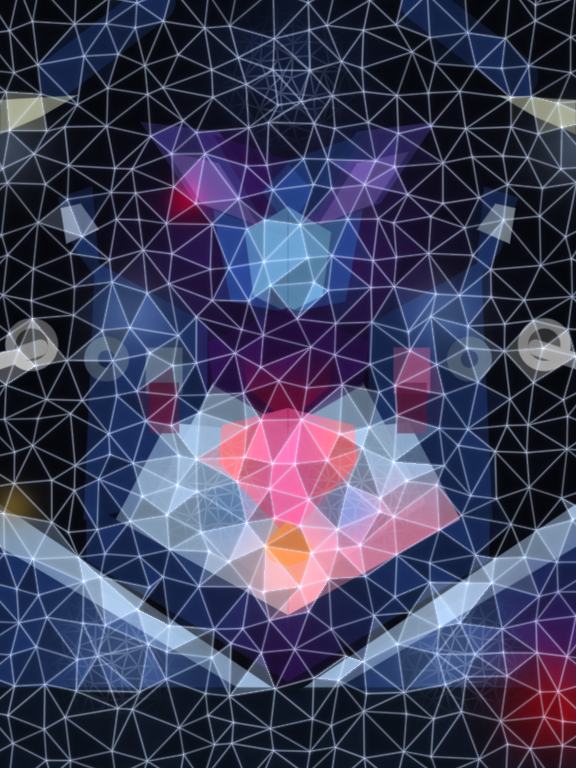
Give the GLSL for this background, as a Shadertoy shader.

```glsl
// A mirrored night scene of wings, a glowing diamond and a pale chevron under a web.
// Layered quads and glows give the colours; a jittered lattice, split along its
// shorter diagonals, gives the facets, threads and knots.
#define CELL 0.057
#define FINE_CELL 0.027
#define JITTER 0.66
#define THREAD_WIDTH 0.002
#define THREAD_ALPHA 0.46
#define KNOT_SIZE 0.0026
#define FACET_BLEND 0.38
#define FACET_CONTRAST 0.42
#define THREAD_COLOUR vec3(.78, .84, .95)

const vec3 PALE = vec3(.56, .66, .77), NAVY = vec3(.09, .16, .33), PLUM = vec3(.15, .06, .27);
vec2 m;   // mirrored position
vec3 col; // colour built up by the layers

float hash(vec2 p) {
  vec3 q = fract(p.xyx * vec3(.1031, .1030, .0973));
  q += dot(q, q.yzx + 33.33);
  return fract((q.x + q.y) * q.z);
}

float cross2(vec2 a, vec2 b) { return a.x * b.y - a.y * b.x; }

float segment(vec2 p, vec2 a, vec2 b) {
  vec2 e = b - a;
  return length(p - a - e * clamp(dot(p - a, e) / dot(e, e), 0., 1.));
}

void fill(float dist, vec3 paint) {
  float soft = 1.2 / iResolution.x;
  col = mix(col, paint, .88 * (1. - smoothstep(-soft, soft, dist)));
}

// Distance to an edge; flips the sign when a ray from m crosses it
float edge(vec2 a, vec2 b, inout float inside) {
  if ((a.y > m.y) != (b.y > m.y) && (cross2(b - a, m - a) > 0.) == (b.y > a.y)) inside = -inside;
  return segment(m, a, b);
}

void quad(vec4 ab, vec4 cd, vec3 paint) {
  float s = 1.;
  float d = min(min(edge(ab.xy, ab.zw, s), edge(ab.zw, cd.xy, s)),
                min(edge(cd.xy, cd.zw, s), edge(cd.zw, ab.xy, s)));
  fill(d * s, paint);
}

float spot(vec2 p, float x, float y, float r) {
  vec2 d = (p - vec2(x, y)) / r;
  return exp(-dot(d, d));
}

void box(float x, float y, float w, float h, vec3 paint) {
  vec2 d = abs(m - vec2(x, y)) - vec2(w, h);
  fill(max(d.x, d.y), paint);
}

vec3 scene(vec2 p) {
  m = vec2(abs(p.x), p.y);
  float right = step(0., p.x);

  // Night sky, haze and upper beams
  col = vec3(.022, .027, .05);
  col += PLUM * .75 * spot(m, .1, .88, .17);
  col += NAVY * .45 * spot(m, 0., 1.22, .13);
  col += PALE * .35 * spot(m, .5, 1.08, .07);
  fill(segment(m, vec2(.4, 1.2), vec2(.23, 1.33)) - .035, NAVY * .85);
  quad(vec4(.365, 1.168, .5, 1.16), vec4(.5, 1.1, .43, 1.13), vec3(.76, .77, .66));

  // Wings and crown
  quad(vec4(.257, 1.122, .12, 1.105), vec4(0, .93, .16, .98), vec3(.2, .17, .42));
  quad(vec4(.21, 1.07, .12, 1.05), vec4(.05, .94, .15, .98), vec3(.4, .32, .6));
  col += vec3(.48, -.05, .02) * spot(p, -.175, .985, .032);
  quad(vec4(.13, 1.1, 0, 1.055), vec4(0, .96, .05, .96), mix(PLUM, NAVY, right));
  quad(vec4(0, 1.05, .045, 1), vec4(0, .94, -.045, 1), NAVY * 1.5);

  // Pale mask
  quad(vec4(.13, .97, 0, .92), vec4(0, .79, .1, .81), NAVY * 1.6);
  quad(vec4(0, .975, .075, .93), vec4(.06, .82, 0, .79), vec3(.4, .6, .75));

  // Shoulders, lamps and rings
  quad(vec4(.335, .88, .14, .77), vec4(.14, .48, .355, .43), NAVY);
  quad(vec4(.4, .99, .34, 1.01), vec4(.325, .84, .37, .9), NAVY);
  quad(vec4(.395, .972, .36, .98), vec4(.328, .935, .385, .91), vec3(.74, .8, .92 - .1 * right));
  col += PALE * .33 * spot(m, .27, .79, .06);
  fill(abs(length(m - vec2(.315, .71)) - .027) - .012, PALE * .65);
  float ring = length(m - vec2(.445, .735));
  fill(ring - .045, vec3(.18));
  fill(min(abs(ring - .037) - .009, segment(m, vec2(.43, .73), vec2(.52, .7)) - .014), vec3(.68));

  // Pale platform, warm on the lower right
  vec3 stage = mix(PALE, vec3(.85, .5, .64), right * (1. - smoothstep(.4, .54, p.y)));
  quad(vec4(.13, .67, 0, .6), vec4(0, .3, .24, .46), stage * .9);
  quad(vec4(.21, .6, 0, .58), vec4(0, .265, .3, .43), stage);
  col = mix(col, vec3(.3, .5, .76), .7 * spot(m, .1, .445, .045));
  col = mix(col, vec3(.94, .65, .66), .85 * spot(m, 0., .34, .085));

  // Wine heart, windows and rose core
  quad(vec4(0, .8, .14, .74), vec4(.13, .665, 0, .59), PLUM);
  quad(vec4(0, .79, .082, .745), vec4(.07, .66, 0, .6),
    mix(vec3(.43, .05, .19), PLUM, smoothstep(.62, .74, p.y)));
  box(.215, .69, .032, .04, mix(PALE * .7, vec3(.58, .3, .46), right));
  box(.215, .625, .026, .044, vec3(.32, .08, .2));
  quad(vec4(0, .625, .115, .595), vec4(.12, .53, 0, .4),
    mix(vec3(.93, .36, .6), vec3(1, .43, .47), smoothstep(.02, .1, m.x)));
  quad(vec4(0, .43, .045, .385), vec4(.03, .36, 0, .35), vec3(1, .58, .3));

  // Navy rim, blue ground and chevron
  quad(vec4(.35, .46, 0, .265), vec4(0, .15, .35, .36), mix(NAVY, PLUM, spot(m, 0., .18, .12)));
  fill(p.y - .12 - .58 * m.x, NAVY + PALE * .33 * spot(m, .27, .21, .11));
  quad(vec4(.51, .465, .51, .39), vec4(.08, .135, .02, .135), PALE + .1 * spot(m, .3, .3, .12));
  col = mix(col, vec3(.5, .4, .18), .8 * spot(p, -.48, .455, .035));

  // Dark floor and red corner
  fill(p.y - .14, vec3(.035, .055, .085));
  col = mix(col, PLUM * 1.3, .75 * spot(p, .47, .23, .09));
  return mix(col, vec3(.56, .03, .07), .9 * spot(p, .46, .11, .085));
}

vec2 node(vec2 id) { return id + .5 + JITTER * (vec2(hash(id + 17.), hash(id + 71.)) - .5); }

// Tests one triangle: facet centre (xy), thread (z) and knot (w) distance
void facet(vec2 p, vec2 a, vec2 b, vec2 c, inout vec4 web) {
  if (min(cross2(b - a, p - a), min(cross2(c - b, p - b), cross2(a - c, p - c))) > 0.)
    web.xy = (a + b + c) / 3.;
  web.z = min(web.z, min(segment(p, a, b), min(segment(p, b, c), segment(p, c, a))));
  web.w = min(web.w, min(distance(p, a), min(distance(p, b), distance(p, c))));
}

vec4 mesh(vec2 p, float cell) {
  p /= cell;
  vec4 web = vec4(p, 1, 1);
  for (int k = 0; k < 4; k++) {
    vec2 id = floor(p) - vec2(k & 1, k >> 1);
    vec2 a = node(id), b = node(id + vec2(1, 0)), c = node(id + 1.), d = node(id + vec2(0, 1));
    bool ac = distance(a, c) < distance(b, d);
    facet(p, a, b, ac ? c : d, web);
    facet(p, ac ? a : b, c, d, web);
  }
  return web * cell;
}

float stroke(float d) { return 1. - smoothstep(0., THREAD_WIDTH + .8 / iResolution.x, d); }

void mainImage(out vec4 fragColor, in vec2 fragCoord) {
  vec2 p = fragCoord / iResolution.x - vec2(.5, 0);
  vec4 web = mesh(p, CELL), lace = mesh(p, FINE_CELL);

  // Flat facets over the scene
  float tone = hash(floor(web.xy * 4000.));
  vec3 c = mix(scene(p), scene(web.xy), FACET_BLEND) * (1. + FACET_CONTRAST * (tone - .5));

  // Threads, patches of lace, glowing knots
  m = vec2(abs(p.x), p.y);
  float patches = spot(m, 0., 1.19, .07) + spot(m, .3, .2, .07) + spot(m, .13, .48, .08);
  float threads = stroke(web.z) * (.7 + .3 * tone) + .6 * stroke(lace.z) * patches;
  c = mix(c, THREAD_COLOUR, THREAD_ALPHA * min(threads, 1.));
  c += THREAD_COLOUR * (.05 * exp(-web.z / .005) + .45 * exp(-web.w / KNOT_SIZE));
  fragColor = vec4(clamp(c, 0., 1.), 1);
}
```
